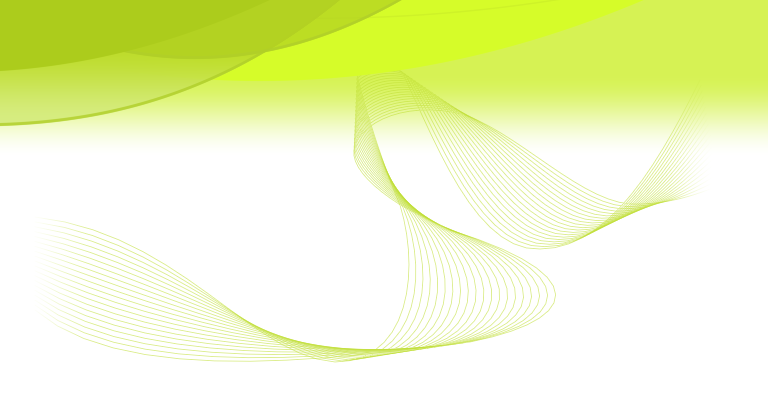
Write a WebGL 1 fragment shader that draws this background.

```glsl
precision highp float;

uniform vec2 u_resolution;

#define CANVAS_WIDTH 7.68
#define LINE_COUNT 20
#define CURVE_STEPS 14
#define LINE_WIDTH 0.008
#define LINE_STRENGTH 0.6
#define FADE_START 0.74
#define FADE_END 1.58
#define RIM_WIDTH 0.03

const vec3 WHITE = vec3(1.0);
const vec3 LIME = vec3(0.84, 0.95, 0.33);
const vec3 BRIGHT = vec3(0.84, 0.99, 0.16);
const vec3 OLIVE = vec3(0.73, 0.85, 0.15);
const vec3 PALE_OLIVE = vec3(0.83, 0.92, 0.48);
const vec3 LEAF = vec3(0.70, 0.82, 0.13);
const vec3 DEEP_LEAF = vec3(0.675, 0.80, 0.11);
const vec3 RIM = vec3(0.69, 0.81, 0.16);
const vec3 LINE = vec3(0.75, 0.87, 0.20);

float pixel;

vec2 cubic(vec2 a, vec2 b, vec2 c, vec2 d, float t) {
  float u = 1.0 - t;
  return u * u * u * a + 3.0 * u * t * (u * b + t * c) + t * t * t * d;
}

float segmentDistance(vec2 p, vec2 a, vec2 b) {
  vec2 pa = p - a, ba = b - a;
  return length(pa - ba * clamp(dot(pa, ba) / max(dot(ba, ba), 1e-6), 0.0, 1.0));
}

// Ink of a sheaf of curves blended from cubic a to cubic b
float ribbon(vec2 p, vec2 a0, vec2 a1, vec2 a2, vec2 a3,
             vec2 b0, vec2 b1, vec2 b2, vec2 b3) {
  vec2 low = min(min(min(a0, a1), min(a2, a3)), min(min(b0, b1), min(b2, b3)));
  vec2 high = max(max(max(a0, a1), max(a2, a3)), max(max(b0, b1), max(b2, b3)));
  vec2 outside = max(low - p, p - high);
  if (max(outside.x, outside.y) > 2.0 * pixel) return 0.0;

  float clear = 1.0;
  for (int i = 0; i < LINE_COUNT; i++) {
    float s = float(i) / float(LINE_COUNT - 1);
    vec2 c0 = mix(a0, b0, s), c1 = mix(a1, b1, s);
    vec2 c2 = mix(a2, b2, s), c3 = mix(a3, b3, s);
    vec2 last = c0;
    float d = 10.0;
    for (int j = 1; j <= CURVE_STEPS; j++) {
      vec2 next = cubic(c0, c1, c2, c3, float(j) / float(CURVE_STEPS));
      d = min(d, segmentDistance(p, last, next));
      last = next;
    }
    float cover = clamp((0.5 * LINE_WIDTH - d) / pixel + 0.5, 0.0, 1.0);
    clear *= 1.0 - LINE_STRENGTH * cover;
  }
  return 1.0 - clear;
}

// Area above a curved edge, and the band along it
float above(float gap) {
  return smoothstep(-0.7 * pixel, 0.7 * pixel, gap);
}

float band(float gap, float width) {
  return above(gap) - above(gap - width);
}

void main() {
  // Canvas coordinates with y running down from the top edge
  pixel = CANVAS_WIDTH / u_resolution.x;
  vec2 p = vec2(gl_FragCoord.x, u_resolution.y - gl_FragCoord.y) * pixel;
  float x = p.x, y = p.y;

  vec3 color = mix(LIME, WHITE, smoothstep(FADE_START, FADE_END, y));

  // Twisting ribbon, from the left fan to the right fan
  float ink = ribbon(p,
    vec2(0.35, 2.17), vec2(1.8, 2.33), vec2(2.5, 3.56), vec2(3.35, 3.62),
    vec2(0.35, 3.1), vec2(1.3, 3.93), vec2(3.7, 3.53), vec2(4.7, 3.42));
  ink = max(ink, ribbon(p,
    vec2(3.35, 3.62), vec2(4.1, 3.62), vec2(4.2, 2.7), vec2(4.0, 2.05),
    vec2(4.7, 3.42), vec2(5.8, 3.2), vec2(5.95, 2.75), vec2(4.5, 2.3)));
  ink = max(ink, ribbon(p,
    vec2(4.0, 2.05), vec2(3.87, 1.75), vec2(3.68, 1.2), vec2(3.57, 0.75),
    vec2(4.5, 2.3), vec2(4.0, 2.1), vec2(3.5, 1.75), vec2(3.54, 1.5)));
  ink = max(ink, ribbon(p,
    vec2(3.57, 0.75), vec2(3.65, 0.66), vec2(3.9, 0.62), vec2(4.02, 0.72),
    vec2(3.54, 1.5), vec2(3.6, 1.2), vec2(4.1, 1.0), vec2(4.65, 1.15)));
  ink = max(ink, ribbon(p,
    vec2(4.02, 0.72), vec2(4.35, 1.4), vec2(4.75, 2.52), vec2(5.4, 2.49),
    vec2(4.65, 1.15), vec2(5.2, 1.35), vec2(5.8, 2.0), vec2(6.3, 2.04)));
  ink = max(ink, ribbon(p,
    vec2(5.4, 2.49), vec2(6.1, 2.49), vec2(6.6, 1.6), vec2(7.0, 0.8),
    vec2(6.3, 2.04), vec2(6.6, 2.05), vec2(6.9, 1.98), vec2(7.2, 1.85)));
  ink *= smoothstep(0.25, 1.0, x) * (1.0 - smoothstep(6.6, 7.15, x));
  color = mix(color, LINE, ink);

  // Bright sweep with a faint contour near the top
  float sweep = 0.81 - 0.055 * (x - 2.6) * (x - 2.6) - y;
  color = mix(color, BRIGHT, above(sweep) * smoothstep(0.8, 2.3, x));
  float contour = 0.19 - 0.033 * (x - 3.2) * (x - 3.2) - y;
  color = mix(color, OLIVE, 0.3 * band(contour, 0.015));

  // Translucent crescent
  float crescent = 1.26 - x * (0.03 + x * (0.07 + 0.0089 * x)) - y;
  vec3 glaze = mix(OLIVE, PALE_OLIVE, smoothstep(0.45, 1.2, y));
  color = mix(color, glaze, 0.9 * above(crescent));
  color = mix(color, RIM, 0.8 * band(crescent, RIM_WIDTH));

  // Overlapping leaves
  float leaf = 0.59 - 0.138 * (x - 1.95) * (x - 1.95) - y;
  color = mix(color, LEAF, above(leaf) * mix(0.72, 0.92, above(crescent)));
  color = mix(color, RIM, 0.8 * band(leaf, RIM_WIDTH));
  float corner = 0.71 - x * (0.06 + 0.0753 * x) - y;
  color = mix(color, DEEP_LEAF, above(corner));

  gl_FragColor = vec4(color, 1.0);
}
```
